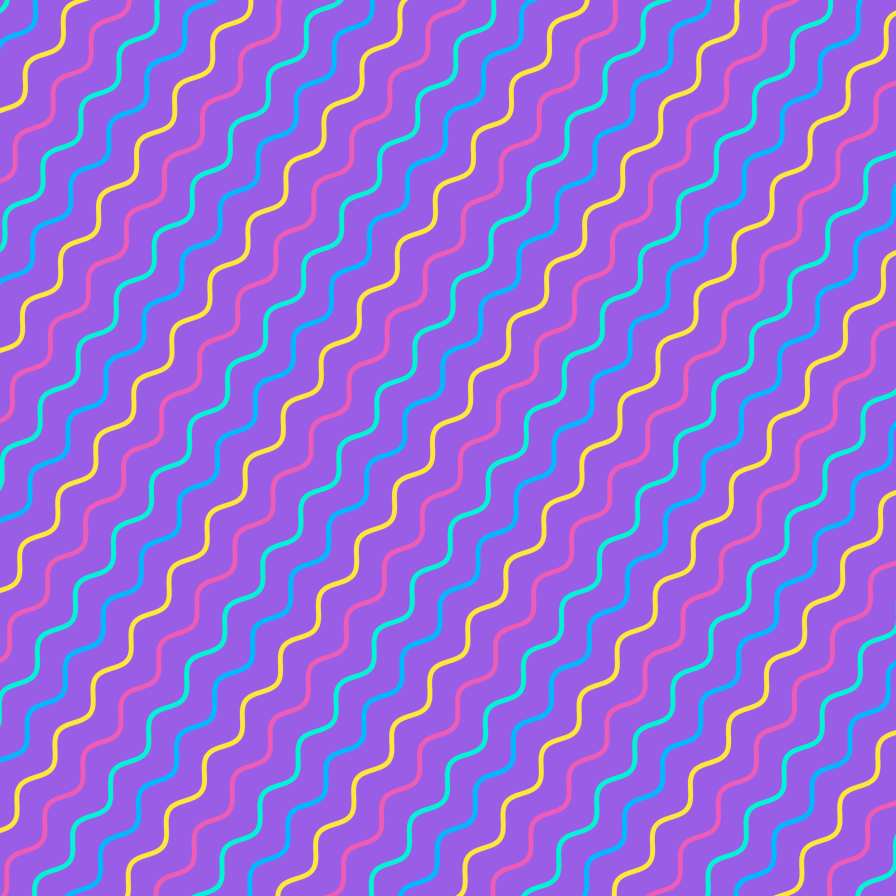
Write a Shadertoy shader that draws this pattern.

```glsl
const float TAU = 6.2831853;

const float TILT = radians(55.0);             // direction the waves travel
const float WAVELENGTH = 0.07400;
const float AMPLITUDE = 0.0089;
const float SPACING = 0.03792;                // between neighbouring lines
const float LINE_WIDTH = 0.0055;
const vec2 ANCHOR = vec2(0.4828, 0.5005);     // a steep crossing on a yellow line

const vec3 PURPLE = vec3(0.604, 0.365, 0.902);
const vec3 LINE_COLORS[4] = vec3[4](
    vec3(1.00, 0.90, 0.23),                   // yellow
    vec3(0.93, 0.36, 0.71),                   // pink
    vec3(0.00, 0.96, 0.83),                   // turquoise
    vec3(0.00, 0.73, 1.00)                    // blue
);

// Signed distance to the nearest wavy line; also returns that line's index
float waveDistance(vec2 p, out float lineIndex) {
    float phase = TAU * p.x / WAVELENGTH;
    float height = p.y + AMPLITUDE * sin(phase);
    float slope = AMPLITUDE * TAU / WAVELENGTH * cos(phase);
    lineIndex = round(height / SPACING);
    float offset = abs(height - lineIndex * SPACING);
    return offset / sqrt(1.0 + slope * slope) - 0.5 * LINE_WIDTH;
}

void mainImage(out vec4 fragColor, in vec2 fragCoord) {
    float pixel = 1.0 / iResolution.y;
    vec2 p = fragCoord * pixel - ANCHOR;

    // x runs along the waves, y across them towards the lower right
    vec2 along = vec2(cos(TILT), sin(TILT));
    vec2 across = vec2(along.y, -along.x);
    p = vec2(dot(p, along), dot(p, across));

    float lineIndex;
    float d = waveDistance(p, lineIndex);
    vec3 lineColor = LINE_COLORS[int(mod(lineIndex, 4.0))];

    float coverage = 1.0 - smoothstep(-0.75 * pixel, 0.75 * pixel, d);
    fragColor = vec4(mix(PURPLE, lineColor, coverage), 1.0);
}
```
